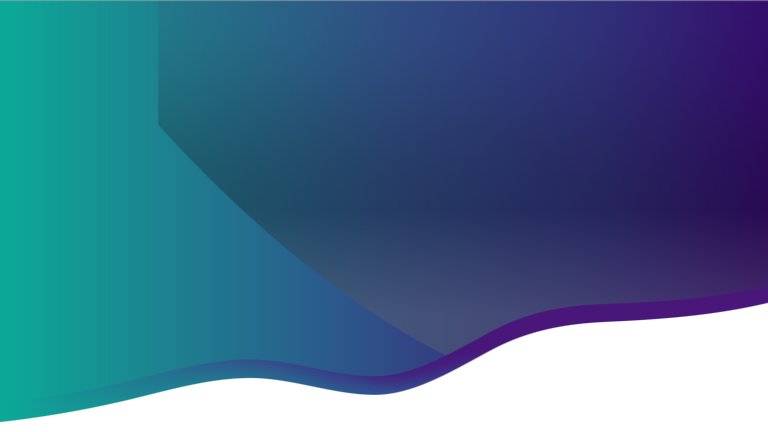
Write a Shadertoy shader that draws this background.

```glsl
// Height of the wave: cubic Hermite spline through knots (x, height, slope)
float waveHeight(float x) {
    vec3 knots[7] = vec3[7](
        vec3(0.0, 0.023, 0.2), vec3(0.18, 0.08, 0.44), vec3(0.326, 0.125, 0.0),
        vec3(0.488, 0.086, 0.0), vec3(0.64, 0.19, 0.95), vec3(0.79, 0.255, 0.08),
        vec3(1.0, 0.299, 0.42));
    float height = knots[0].y;
    for (int i = 0; i < 6; i++) {
        vec3 a = knots[i], b = knots[i + 1];
        if (x < a.x) break;
        float span = b.x - a.x;
        float t = clamp((x - a.x) / span, 0.0, 1.0);
        float s = 1.0 - t;
        height = mix(a.y, b.y, t * t * (3.0 - 2.0 * t))
               + span * t * s * (a.z * s - b.z * t);
    }
    return height;
}

// Linear step from 0 to 1 between two positions
float ramp(float start, float end, float x) {
    return clamp((x - start) / (end - start), 0.0, 1.0);
}

// Coverage of the region where d is positive
float cover(float d) {
    float width = 0.75 * fwidth(d);
    return smoothstep(-width, width, d);
}

vec3 tealSide(float x) {
    vec3 color = mix(vec3(0.045, 0.665, 0.595), vec3(0.11, 0.52, 0.565), ramp(0.0, 0.2, x));
    color = mix(color, vec3(0.165, 0.36, 0.55), ramp(0.2, 0.42, x));
    return mix(color, vec3(0.205, 0.24, 0.51), ramp(0.42, 0.58, x));
}

vec3 darkPanel(vec2 p) {
    vec3 color = mix(vec3(0.13, 0.48, 0.54), vec3(0.19, 0.31, 0.515), ramp(0.2, 0.5, p.x));
    color = mix(color, vec3(0.19, 0.19, 0.475), ramp(0.5, 0.78, p.x));
    color = mix(color, vec3(0.205, 0.055, 0.425), ramp(0.78, 1.0, p.x));
    // Shade down to the fold, then a pale sheen below it
    color *= 1.0 - 0.23 * smoothstep(1.0, 0.5, p.y);
    return mix(color, vec3(1.0, 0.92, 1.0), 0.14 * ramp(0.51, 0.27, p.y));
}

vec3 ribbon(float x, float across) {
    vec3 lower = mix(vec3(0.045, 0.665, 0.595), vec3(0.15, 0.43, 0.56), ramp(0.0, 0.33, x));
    lower = mix(lower, vec3(0.18, 0.33, 0.57), ramp(0.33, 0.49, x));
    vec3 upper = mix(vec3(0.045, 0.665, 0.595), vec3(0.2, 0.31, 0.55), ramp(0.0, 0.33, x));
    upper = mix(upper, vec3(0.24, 0.18, 0.51), ramp(0.33, 0.51, x));
    vec3 color = mix(lower, upper, across);
    return mix(color, vec3(0.285, 0.085, 0.48), ramp(0.48, 0.62, x + 0.06 * (across - 0.5)));
}

void mainImage(out vec4 fragColor, in vec2 fragCoord) {
    vec2 p = fragCoord / iResolution.xy;

    // Panel bounded by a straight side and a sagging diagonal
    float t = p.x - 0.206;
    float diagonal = 0.711 - 1.95 * t + 1.4 * t * t;
    float panel = cover(t) * cover(p.y - diagonal);
    vec3 color = mix(tealSide(p.x), darkPanel(p), panel);

    // Ribbon along the wave, white below
    float above = p.y - waveHeight(p.x);
    float thickness = 0.043 - 0.005 * ramp(0.7, 1.0, p.x);
    color = mix(ribbon(p.x, ramp(0.0, thickness, above)), color, cover(above - thickness));
    color = mix(vec3(1.0), color, cover(above));

    // Pale hairline at the top
    color = mix(color, vec3(0.7), 0.5 * cover(p.y - 0.9975));
    fragColor = vec4(color, 1.0);
}
```
